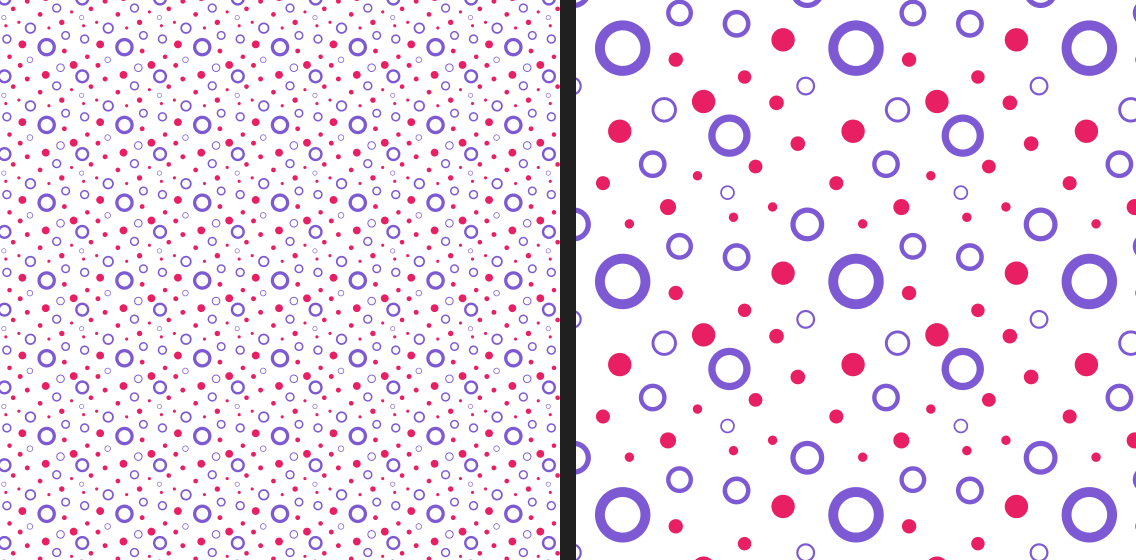
Left: the whole. Right: its middle third, enlarged.
A three.js fragment shader for this pattern:

```glsl
// Repeating tile of scattered violet rings and crimson dots on white.
#define REPEATS 7.2
#define TILE 160.0
#define RING_COUNT 9
#define DOT_COUNT 14
#define PAPER vec3(1.0)
#define VIOLET vec3(0.49, 0.35, 0.83)
#define CRIMSON vec3(0.91, 0.12, 0.39)

varying vec2 vUv;

// Ring: centre x, centre y (downwards), mid-line radius, line width, in tile units
const vec4 RINGS[RING_COUNT] = vec4[RING_COUNT](
  vec4(96.0, 97.0, 15.6, 6.8),
  vec4(9.2, 157.0, 12.0, 5.0),
  vec4(62.6, 57.9, 9.8, 3.6),
  vec4(14.1, 80.3, 8.0, 3.1),
  vec4(135.0, 72.9, 7.7, 3.0),
  vec4(116.6, 16.6, 8.0, 3.0),
  vec4(124.5, 139.3, 7.7, 2.0),
  vec4(61.5, 123.0, 5.7, 1.5),
  vec4(7.9, 36.1, 4.4, 1.2)
);

// Dot: centre x, centre y (downwards), radius, in tile units
const vec3 DOTS[DOT_COUNT] = vec3[DOT_COUNT](
  vec3(46.0, 91.3, 8.0),
  vec3(94.0, 154.0, 8.0),
  vec3(151.5, 133.6, 8.0),
  vec3(132.4, 104.9, 4.9),
  vec3(19.6, 116.8, 4.6),
  vec3(41.5, 134.5, 5.0),
  vec3(56.1, 2.5, 5.0),
  vec3(27.1, 18.2, 4.7),
  vec3(82.5, 29.6, 4.8),
  vec3(127.1, 46.0, 5.5),
  vec3(147.3, 24.5, 3.2),
  vec3(12.0, 53.0, 3.2),
  vec3(38.8, 45.9, 3.2),
  vec3(100.6, 57.5, 3.2)
);

// Distance to the nearest copy of a centre, wrapping across tile edges
float wrappedDistance(vec2 p, vec2 center) {
  return length(mod(p - center + 0.5 * TILE, TILE) - 0.5 * TILE);
}

// Smoothed coverage of a disc
float disc(float dist, float radius, float pixel) {
  return clamp((radius - dist) / pixel + 0.5, 0.0, 1.0);
}

void main() {
  // Tiles start at the top left corner
  vec2 p = vec2(vUv.x, 1.0 - vUv.y) * REPEATS * TILE;
  float pixel = max(fwidth(p.x), 0.0001);

  // Rings: outer disc minus inner disc, which keeps thin lines faithful
  float rings = 0.0;
  for (int i = 0; i < RING_COUNT; i++) {
    vec4 ring = RINGS[i];
    float dist = wrappedDistance(p, ring.xy);
    float halfWidth = 0.5 * ring.w;
    rings += disc(dist, ring.z + halfWidth, pixel) - disc(dist, ring.z - halfWidth, pixel);
  }

  // Dots
  float dots = 0.0;
  for (int i = 0; i < DOT_COUNT; i++) {
    dots += disc(wrappedDistance(p, DOTS[i].xy), DOTS[i].z, pixel);
  }

  vec3 color = mix(PAPER, VIOLET, min(rings, 1.0));
  color = mix(color, CRIMSON, min(dots, 1.0));
  gl_FragColor = vec4(color, 1.0);
}
```
